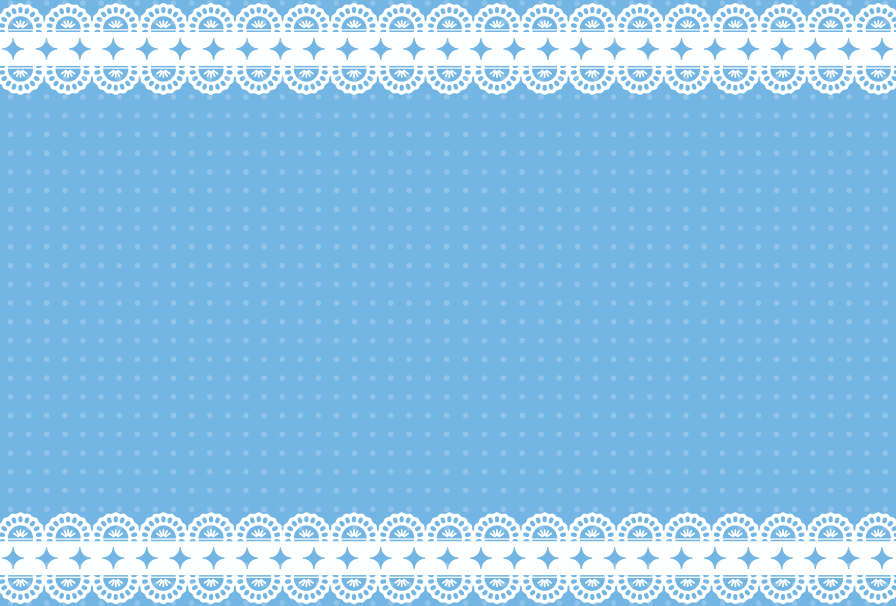
Reproduce this pattern procedurally as a Shadertoy shader.

```glsl
// Two white lace ribbons on a sky blue ground with pale polka dots.
// Lace is built from folded distance fields: a band with star cutouts,
// fringed on both sides by pierced, fan-filled scallops.

#define CANVAS_WIDTH   100.0
#define TOP_RIBBON_Y   62.17
#define LOW_RIBBON_Y   5.34
#define BAND_HALF      1.89
#define STAR_PITCH     3.73
#define STAR_SIZE      1.22
#define SCALLOP_PITCH  5.319
#define SCALLOP_RADIUS 2.80
#define SCALLOP_OFFSET 2.25
#define PETAL_STEP     0.349
#define DOT_PITCH      vec2(2.021, 2.092)
#define DOT_RADIUS     0.31

const vec3 SKY   = vec3(0.45, 0.71, 0.89);
const vec3 DOT   = vec3(0.565, 0.765, 0.915);
const vec3 WHITE = vec3(0.995, 1.0, 1.0);

// Offset from the nearest centre of a row starting at first
float fold(float x, float first, float pitch) {
    return x - first - pitch * round((x - first) / pitch);
}

float capsule(vec2 p, float y0, float y1, float radius) {
    return length(vec2(p.x, p.y - clamp(p.y, y0, y1))) - radius;
}

// Four-pointed star with sides hollowed by circles
float star(vec2 p, float size) {
    vec2 q = abs(p);
    float hollow = 0.94 * size - length(q - size);
    return max(hollow, max(q.x, q.y) - size);
}

// Rotates p into the nearest radial sector, whose axis becomes +y
vec2 sector(vec2 p, float sectorAngle, float limit) {
    float k = clamp(round(atan(p.x, p.y) / sectorAngle), -limit, limit);
    float c = cos(k * sectorAngle), s = sin(k * sectorAngle);
    return vec2(c * p.x - s * p.y, s * p.x + c * p.y);
}

// Scallop opening along +y, centred on the origin
float scallop(vec2 p) {
    float r = length(p);
    float bump = 0.07 * cos(atan(p.x, p.y) * 6.28318 / PETAL_STEP);
    float body = r - SCALLOP_RADIUS - bump;

    // Ring of petal holes
    vec2 petal = sector(p, PETAL_STEP, 5.0);
    float holes = capsule(petal, 1.98, 2.20, 0.23);

    // Fan of white spokes inside a blue half disc
    float fan = capsule(sector(p, 0.48, 2.0), 0.30, 0.88, 0.10);
    float heart = max(r - 1.40, -fan);
    float foot = abs(p.y + 0.12) - 0.07;
    heart = max(heart, -foot);

    return max(body, -min(holes, heart));
}

// One ribbon, p.y measured from its centre line
float ribbon(vec2 p) {
    float band = abs(p.y) - BAND_HALF;
    float cutout = star(vec2(fold(p.x, 1.46, STAR_PITCH), p.y), STAR_SIZE);
    vec2 q = vec2(fold(p.x, 2.28, SCALLOP_PITCH), abs(p.y) - SCALLOP_OFFSET);
    float fringe = max(scallop(q), -band);
    return max(min(band, fringe), -cutout);
}

// Dot grid, with columns a little wider apart right of the middle
float dots(vec2 p) {
    p.x -= 0.607 * clamp((p.x - 45.66) / 14.76, 0.0, 1.0);
    vec2 q = vec2(fold(p.x, 1.18, DOT_PITCH.x), fold(p.y, 44.27, DOT_PITCH.y));
    return length(q) - DOT_RADIUS;
}

float cover(float d, float pixel) {
    return clamp(0.5 - d / pixel, 0.0, 1.0);
}

void mainImage(out vec4 fragColor, in vec2 fragCoord) {
    float pixel = CANVAS_WIDTH / iResolution.x;
    vec2 p = fragCoord * pixel;

    vec3 color = mix(SKY, DOT, cover(dots(p), pixel));

    // Supersample the fine lace
    float lace = 0.0;
    for (int i = 0; i < 9; i++) {
        vec2 s = p + pixel * (vec2(i % 3, i / 3) - 1.0) / 3.0;
        float d = min(ribbon(s - vec2(0.0, TOP_RIBBON_Y)),
                      ribbon(s - vec2(0.0, LOW_RIBBON_Y)));
        lace += cover(d, pixel / 3.0) / 9.0;
    }
    color = mix(color, WHITE, lace);

    fragColor = vec4(color, 1.0);
}
```
